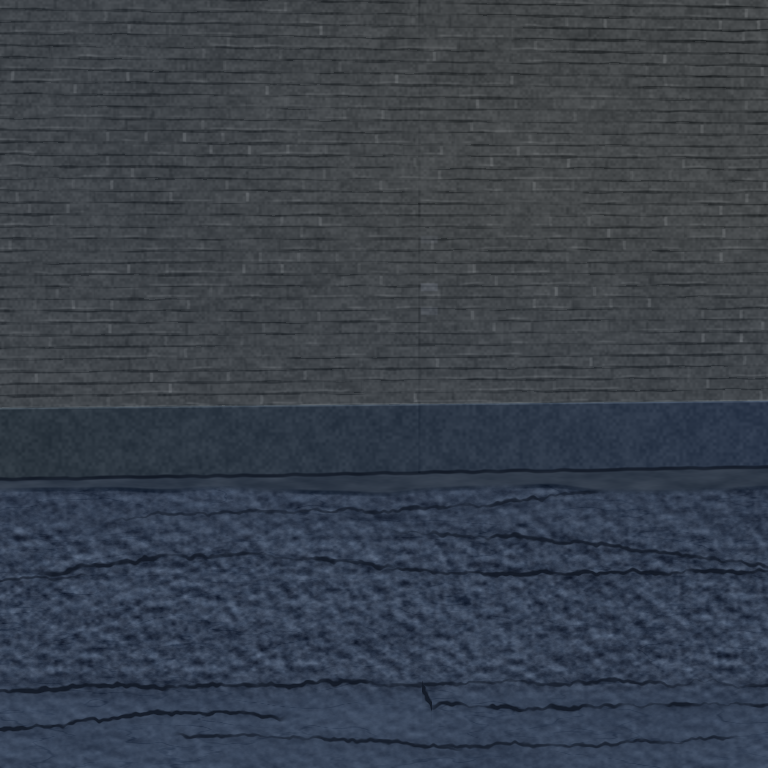
Write a three.js fragment shader that draws this texture.

```glsl
// A dim brick wall over a smooth concrete footing, with cracked rough asphalt below.
// Bricks come from a slightly fanned running-bond grid, the ground from layered grain
// lit from above, and the cracks from ragged, broken parabolic arcs.

#define WALL_BASE 0.4685
#define FOOT_BASE 0.3755
#define GROUND_TOP 0.357
#define COURSES 34.0
#define BRICKS_ACROSS 20.0
#define SEAM_X 0.546
#define GRAIN 78.0
#define RELIEF 0.25
#define WALL_COLOR vec3(0.257, 0.273, 0.288)
#define FOOT_COLOR vec3(0.172, 0.213, 0.267)
#define GROUND_COLOR vec3(0.207, 0.250, 0.322)
#define CRACK_COLOR vec3(0.065, 0.090, 0.135)

varying vec2 vUv;

float hash(vec2 p) {
  vec3 q = fract(vec3(p.xyx) * 0.1031);
  q += dot(q, q.yzx + 33.33);
  return fract((q.x + q.y) * q.z);
}

float noise(vec2 p) {
  vec2 i = floor(p), f = fract(p);
  f = f * f * (3.0 - 2.0 * f);
  return mix(mix(hash(i), hash(i + vec2(1.0, 0.0)), f.x),
             mix(hash(i + vec2(0.0, 1.0)), hash(i + 1.0), f.x), f.y);
}

float fbm(vec2 p) {
  float sum = 0.0, amp = 0.5;
  for (int i = 0; i < 4; i++) {
    sum += amp * noise(p);
    p = mat2(1.6, 1.2, -1.2, 1.6) * p + 17.3;
    amp *= 0.5;
  }
  return sum;
}

// Soft line of a given half width
float line(float d, float w) { return 1.0 - smoothstep(w * 0.3, w + 0.0012, abs(d)); }

float box(vec2 p, vec2 halfSize) {
  vec2 d = 1.0 - smoothstep(halfSize - 0.0015, halfSize + 0.0015, abs(p));
  return d.x * d.y;
}

// Bowed crack from a to b with ragged, broken width and tapered ends
float crack(vec2 p, vec2 a, vec2 b, float bow, float w) {
  float t = (p.x - a.x) / (b.x - a.x);
  float slope = (b.y - a.y) / (b.x - a.x);
  float y = mix(a.y, b.y, t) + 4.0 * bow * t * (1.0 - t);
  y += 0.007 * (noise(vec2(p.x * 24.0, a.y * 91.0)) - 0.5);
  y += 0.006 * (noise(vec2(p.x * 85.0, a.y * 57.0)) - 0.5);
  float d = (p.y - y) / sqrt(1.0 + slope * slope);
  d += 0.003 * (noise(p * 170.0) - 0.5);
  float gap = smoothstep(0.18, 0.62, fbm(vec2(p.x * 26.0, a.y * 73.0)));
  float ends = smoothstep(0.0, 0.07, t) * smoothstep(1.0, 0.93, t);
  float core = line(d, w * (0.3 + 0.9 * gap)) * mix(0.25, 1.0, gap);
  return ends * (core + 0.22 * exp(-abs(d + 0.002) / 0.006));
}

vec3 brickWall(vec2 p, float base) {
  float top = 1.004 - 0.014 * p.x;
  float v = (p.y - base) / (top - base) * COURSES;
  v += 0.12 * (noise(vec2(p.x * 45.0, floor(v) * 3.1)) - 0.5);
  float row = floor(v), fv = fract(v);
  float u = p.x * BRICKS_ACROSS + 0.5 * mod(row, 2.0) + 0.25 * hash(vec2(row, 3.0));
  float id = floor(u), fu = fract(u);
  vec3 c = WALL_COLOR + 0.016 * (hash(vec2(id, row)) - 0.5);
  c += vec3(0.016, 0.010, -0.002) * (smoothstep(0.1, 0.7, p.x) * smoothstep(0.5, 0.75, p.y) - 0.4);
  c += 0.025 * (fbm(p * 5.0) - 0.48);
  c += 0.05 * (noise(p * 280.0) - 0.5) + 0.045 * (noise(p * vec2(80.0, 150.0)) - 0.5);
  // Bed joints: short shadows and lit lips that change from brick to brick
  float wear = smoothstep(0.25, 0.8, noise(vec2(u * 1.3, row * 7.3)));
  float corner = smoothstep(0.6, 1.0, p.x) * smoothstep(0.7, 1.0, p.y);
  float bed = min(fv, 1.0 - fv);
  c -= (0.018 + 0.07 * wear + 0.045 * corner) * (1.0 - smoothstep(0.03, 0.18, bed));
  float lip = smoothstep(0.1, 0.22, fv) * (1.0 - smoothstep(0.22, 0.4, fv));
  c += 0.05 * lip * smoothstep(0.5, 0.85, noise(vec2(u * 1.7, row * 5.1 + 40.0)));
  // Head joints: soft, some dark and a few pale
  float head = line(min(fu, 1.0 - fu) / BRICKS_ACROSS, 0.0022) * smoothstep(0.05, 0.2, bed);
  float edgeId = floor(u + 0.5);
  c += head * mix(-0.025, 0.085, pow(hash(vec2(edgeId + 9.0, row + 4.0)), 2.5));
  // Pale bricks beside the seam
  float pale = box(p - vec2(0.559, 0.688), vec2(0.011, 0.005)) * 0.5
             + box(p - vec2(0.559, 0.626), vec2(0.011, 0.005))
             + box(p - vec2(0.559, 0.595), vec2(0.011, 0.005)) * 0.8;
  return c + pale * vec3(0.06, 0.063, 0.075);
}

vec3 asphalt(vec2 p) {
  float rough = mix(0.4, 1.0, smoothstep(0.085, 0.13, p.y)) * mix(1.0, 0.7, smoothstep(0.26, 0.34, p.y));
  // Stony grain shaded by the difference of two nearby heights
  vec2 q = p * vec2(GRAIN, GRAIN * 1.5);
  float light = fbm(q) - fbm(q + vec2(0.35, 0.85));
  float patches = fbm(p * vec2(8.0, 30.0)) - 0.47;
  vec3 c = GROUND_COLOR + vec3(0.9, 1.0, 1.1) * (RELIEF * rough * light + 0.075 * patches);
  c += 0.085 * rough * (noise(p * vec2(190.0, 250.0)) - 0.5);
  c += vec3(0.010, 0.015, 0.021) * (1.0 - smoothstep(0.08, 0.12, p.y));
  // Faint wrinkles running along the ground
  float wrinkle = abs(fbm(p * vec2(9.0, 42.0) + 5.0) - 0.47);
  c -= 0.05 * (1.0 - smoothstep(0.0, 0.025, wrinkle)) * noise(p * 35.0);
  float k = crack(p, vec2(0.04, 0.248), vec2(0.53, 0.257), 0.026, 0.0034);
  k = max(k, crack(p, vec2(0.48, 0.258), vec2(1.04, 0.257), -0.004, 0.0024));
  k = max(k, 0.6 * crack(p, vec2(-0.08, 0.245), vec2(0.12, 0.252), -0.003, 0.0014));
  k = max(k, 0.6 * crack(p, vec2(0.14, 0.325), vec2(0.52, 0.336), 0.003, 0.0016));
  k = max(k, 0.8 * crack(p, vec2(0.46, 0.334), vec2(0.79, 0.361), -0.004, 0.0022));
  k = max(k, 0.8 * crack(p, vec2(0.50, 0.311), vec2(1.03, 0.256), 0.008, 0.0022));
  k = max(k, crack(p, vec2(-0.06, 0.097), vec2(0.58, 0.111), 0.004, 0.0030));
  k = max(k, 0.8 * crack(p, vec2(0.52, 0.111), vec2(1.06, 0.108), 0.002, 0.0022));
  k = max(k, crack(p, vec2(0.549, 0.110), vec2(0.563, 0.082), 0.0, 0.0024));
  k = max(k, crack(p, vec2(0.545, 0.083), vec2(1.06, 0.089), -0.006, 0.0027));
  k = max(k, crack(p, vec2(-0.06, 0.035), vec2(0.38, 0.068), 0.014, 0.0024));
  k = max(k, 0.8 * crack(p, vec2(0.22, 0.043), vec2(0.61, 0.028), 0.002, 0.0024));
  k = max(k, 0.7 * crack(p, vec2(0.55, 0.028), vec2(0.97, 0.039), -0.003, 0.0018));
  return mix(c, CRACK_COLOR, clamp(k, 0.0, 1.0) * 0.9);
}

void main() {
  vec2 p = vUv;
  float wallY = WALL_BASE + 0.0095 * p.x;
  float footY = FOOT_BASE + 0.0165 * p.x + 0.002 * (noise(vec2(p.x * 60.0, 6.0)) - 0.5);
  float groundY = GROUND_TOP + 0.006 * p.x + 0.012 * (noise(vec2(p.x * 14.0, 2.0)) - 0.5);
  // Footing, greener at left and bluer at right
  vec3 foot = FOOT_COLOR + vec3(0.0, 0.007, 0.045) * (p.x - 0.5);
  foot += 0.06 * (fbm(p * 60.0) - 0.47) + 0.05 * (noise(p * 230.0) - 0.5);
  vec3 ledge = vec3(0.190, 0.228, 0.282) + 0.13 * (fbm(p * vec2(25.0, 90.0)) - 0.47);
  vec3 c = mix(asphalt(p), ledge, smoothstep(groundY - 0.006, groundY + 0.006, p.y));
  c = mix(c, foot, smoothstep(footY - 0.001, footY + 0.001, p.y));
  c = mix(c, brickWall(p, wallY), smoothstep(wallY - 0.001, wallY + 0.001, p.y));
  // Lit sill, dark gap under the footing, broken shade at the ground edge
  c += vec3(0.13, 0.14, 0.145) * line(p.y - wallY, 0.0016) * (0.5 + 0.5 * noise(p * 50.0));
  c = mix(c, CRACK_COLOR, line(p.y - footY, 0.0024) * (0.65 + 0.3 * noise(p * 45.0)));
  c -= 0.09 * line(p.y - groundY, 0.003) * noise(vec2(p.x * 20.0, 8.0));
  // Vertical seam through wall and footing
  c -= 0.045 * line(p.x - SEAM_X, 0.0013) * step(footY, p.y) * noise(p * 40.0);
  gl_FragColor = vec4(clamp(c, 0.0, 1.0), 1.0);
}
```
